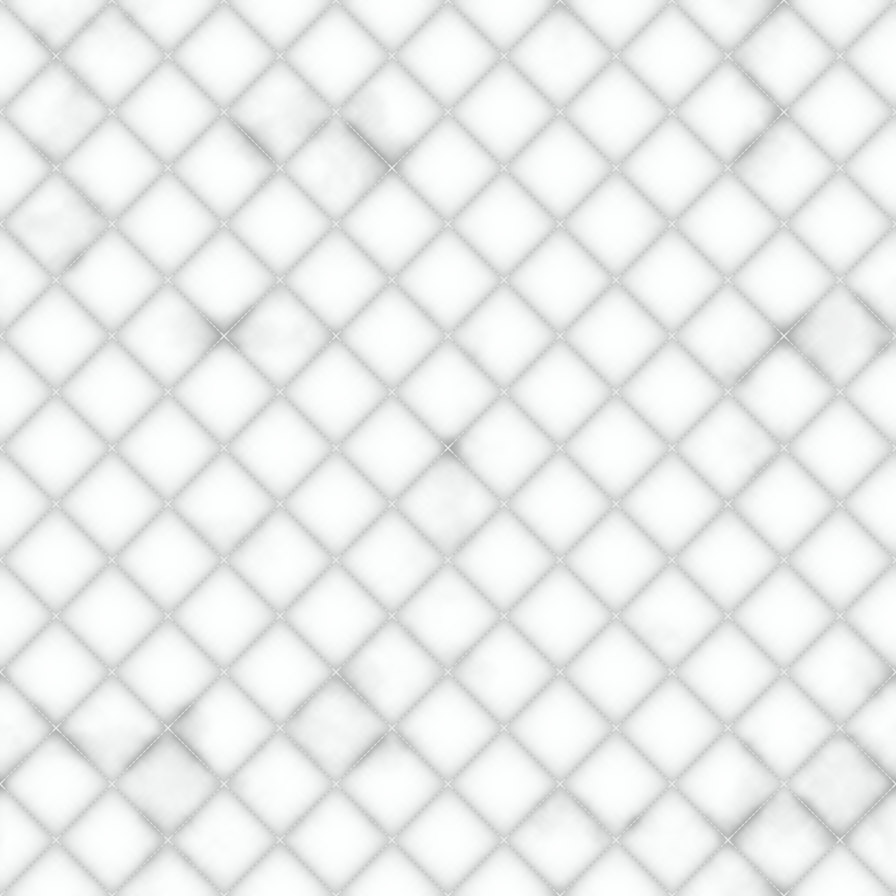
Reproduce this pattern procedurally as a WebGL 1 fragment shader.

```glsl
precision highp float;

uniform vec2 u_resolution;

float hash(vec2 p) {
  vec3 q = fract(vec3(p.xyx) * 0.1031);
  q += dot(q, q.yzx + 33.33);
  return fract((q.x + q.y) * q.z);
}

// Value noise that wraps after a whole number of cells
float wrapNoise(vec2 p, vec2 period) {
  vec2 cell = floor(p);
  vec2 f = fract(p);
  f = f * f * (3.0 - 2.0 * f);
  vec2 lo = mod(cell, period);
  vec2 hi = mod(cell + 1.0, period);
  float bottom = mix(hash(lo), hash(vec2(hi.x, lo.y)), f.x);
  float top = mix(hash(vec2(lo.x, hi.y)), hash(hi), f.x);
  return mix(bottom, top, f.y);
}

float cloud(vec2 uv) {
  float sum = 0.0;
  float weight = 0.5;
  float cells = 24.0;
  for (int i = 0; i < 4; i++) {
    sum += weight * wrapNoise(uv * cells, vec2(cells));
    weight *= 0.5;
    cells *= 2.0;
  }
  return sum / 0.9375;
}

// Shadow beside a seam, with small creases running away from it
float seamShadow(float dist, vec2 acrossAlong) {
  float crease = wrapNoise(acrossAlong * vec2(4.0, 22.0), vec2(32.0, 176.0));
  return exp(-dist / (0.075 + 0.022 * crease));
}

// Thin line of thread: x is its tone, y its coverage
vec2 stitch(float dist, float along, float crossDist, float pixel) {
  float dash = 0.5 + 0.5 * sin(along * 6.2831853 * 16.0);
  float knot = 1.0 - smoothstep(0.04, 0.08, crossDist);
  float tone = mix(mix(0.77, 0.87, dash), 0.91, knot);
  return vec2(tone, clamp((0.009 - dist) / pixel + 0.5, 0.0, 1.0));
}

void main() {
  vec2 uv = gl_FragCoord.xy / u_resolution;
  float pixel = 8.0 * 1.4142 / min(u_resolution.x, u_resolution.y);

  // Diagonal coordinates: seams lie on whole numbers
  vec2 diag = 8.0 * vec2(uv.x + uv.y, uv.x - uv.y);
  vec2 dist = abs(fract(diag + 0.5) - 0.5);

  // Padded diamonds, with shadows joined softly at the corners
  float shadowA = seamShadow(dist.x, diag);
  float shadowB = seamShadow(dist.y, diag.yx);
  float shadow = shadowA + shadowB - shadowA * shadowB;
  float tone = 0.997 - 0.2 * shadow;

  // Scattered smudges, denser towards the seams
  float grain = cloud(uv);
  float patches = wrapNoise(uv * 9.0 + 0.35, vec2(9.0));
  float smudge = smoothstep(0.7, 0.98, patches + 0.35 * (grain - 0.5));
  tone -= smudge * smoothstep(0.2, 0.75, grain) * (0.05 + 0.11 * shadow);
  tone -= 0.025 * shadow * (grain - 0.5);

  // Stitching along both directions
  vec2 threadA = stitch(dist.x, diag.y, dist.y, pixel);
  vec2 threadB = stitch(dist.y, diag.x, dist.x, pixel);
  tone = mix(tone, threadA.x, threadA.y);
  tone = mix(tone, threadB.x, threadB.y);

  vec3 tint = vec3(-0.003, 0.002, 0.0);
  gl_FragColor = vec4(clamp(tone + tint, 0.0, 1.0), 1.0);
}
```
